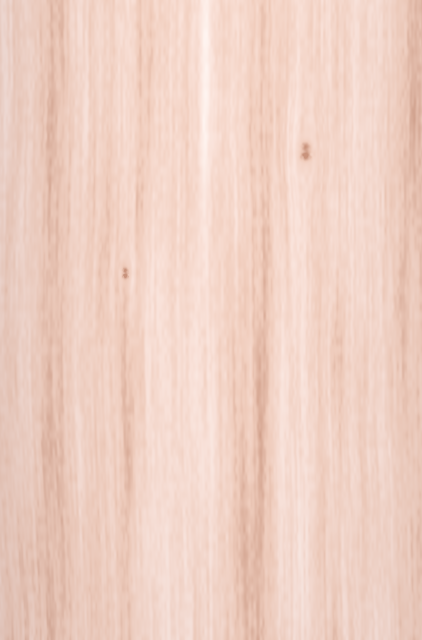
This texture is drawn by a Shadertoy shader. Its source:

```glsl
float hash(vec2 cell) {
    vec3 q = fract(vec3(cell.xyx) * vec3(0.1031, 0.1030, 0.0973));
    q += dot(q, q.yzx + 33.33);
    return fract((q.x + q.y) * q.z);
}

// Value noise, centred on zero
float noise(vec2 p) {
    vec2 cell = floor(p);
    vec2 f = fract(p);
    f = f * f * (3.0 - 2.0 * f);
    float low = mix(hash(cell), hash(cell + vec2(1, 0)), f.x);
    float high = mix(hash(cell + vec2(0, 1)), hash(cell + vec2(1, 1)), f.x);
    return mix(low, high, f.y) - 0.5;
}

float bump(float x, float centre, float width) {
    float d = (x - centre) / width;
    return exp(-d * d);
}

// Pushes the fibres apart around a knot
vec2 bendAround(vec2 p, vec2 knot, float size) {
    vec2 d = p - knot;
    float pull = exp(-dot(d, d / vec2(9.0, 60.0)) / (size * size));
    return vec2(p.x - 0.65 * d.x * pull, p.y);
}

// Two small dark cores, one above the other, inside a faint halo
float knotShade(vec2 p, vec2 knot, float size) {
    vec2 d = (p - knot) / size;
    d.x += 0.5 * noise(d * 1.5);
    float upper = exp(-dot(d - vec2(0.0, 1.2), d - vec2(0.0, 1.2)));
    float lower = exp(-dot(d + vec2(0.0, 1.1), d + vec2(0.0, 1.1)));
    float halo = exp(-dot(d, d / vec2(3.0, 14.0)));
    return 0.75 * upper + 0.95 * lower + 0.3 * halo;
}

// Broad light and dark bands running along the board
float bands(float x, float y) {
    float top = smoothstep(0.4, 0.8, y);
    float bottom = 1.0 - smoothstep(0.25, 0.65, y);
    float tone = 0.0;
    tone -= 0.28 * bump(x, 0.09, 0.026) * (0.6 + 0.4 * top);
    tone += 0.16 * bump(x, 0.155, 0.028);
    tone -= 0.32 * bump(x, 0.203, 0.010) * (1.0 - smoothstep(0.45, 0.6, y));
    tone -= 0.25 * bump(x, 0.222, 0.012) * top;
    tone += 0.12 * bump(x, 0.265, 0.030);
    tone += 0.60 * bump(x, 0.320, 0.009) * top;
    tone += 0.28 * bump(x, 0.322, 0.018) * bottom;
    tone -= 0.20 * bump(x, 0.370, 0.025) * bottom;
    tone -= 0.38 * bump(x, 0.405, 0.016) * (0.6 + 0.4 * bottom);
    tone += 0.18 * bump(x, 0.470, 0.035);
    tone -= 0.28 * bump(x, 0.527, 0.010) * bump(y, 0.47, 0.10);
    tone += 0.25 * bump(x, 0.565, 0.035) * (0.4 + 0.6 * top);
    tone -= 0.25 * bump(x, 0.660, 0.020);
    return tone;
}

// Stretched noise layers, from wide streaks down to pores
float fibres(vec2 p) {
    float tone = 0.0;
    vec2 stretch = vec2(24.0, 1.1);
    float amount = 0.26;
    for (int i = 0; i < 4; i++) {
        tone += amount * noise(p * stretch + float(i) * 17.3);
        stretch *= vec2(2.15, 1.9);
        amount *= 1.06;
    }
    return tone + 0.22 * noise(p * vec2(270.0, 75.0));
}

vec3 woodColour(float tone) {
    const vec3 DARK = vec3(0.79, 0.58, 0.49);
    const vec3 MID = vec3(0.945, 0.805, 0.740);
    const vec3 LIGHT = vec3(0.980, 0.885, 0.850);
    const vec3 WHITE = vec3(1.0, 0.965, 0.95);
    vec3 colour = mix(DARK, MID, clamp(tone * 1.4 + 0.3, 0.0, 1.0));
    colour = mix(colour, LIGHT, clamp(tone * 2.0 - 1.0, 0.0, 1.0));
    return mix(colour, WHITE, clamp((tone - 1.0) * 1.5, 0.0, 1.0));
}

void mainImage(out vec4 fragColor, in vec2 fragCoord) {
    const vec2 LARGE_KNOT = vec2(0.478, 0.763);
    const vec2 SMALL_KNOT = vec2(0.196, 0.573);
    vec2 uv = fragCoord / iResolution.xy;
    vec2 p = fragCoord / iResolution.y;

    // Slow sway of the grain
    vec2 grain = bendAround(p, LARGE_KNOT, 0.008);
    grain = bendAround(grain, SMALL_KNOT, 0.004);
    grain.x += 0.022 * noise(p * vec2(5.0, 2.2)) + 0.003 * noise(p * vec2(14.0, 9.0));

    float tone = 0.68 + bands(grain.x, p.y) + fibres(grain);

    // Coarser dark growth lines in the lower centre
    float growth = bump(p.x, 0.375, 0.05) * (1.0 - smoothstep(0.2, 0.65, p.y));
    tone += 0.45 * growth * noise(grain * vec2(130.0, 3.0));

    tone -= knotShade(p, LARGE_KNOT, 0.0065);
    tone -= knotShade(p, SMALL_KNOT, 0.0038);

    // Cool shading toward the borders
    float side = pow(abs(2.0 * uv.x - 1.0), 2.5) * (uv.x < 0.5 ? 1.0 : 0.5);
    float shade = side + 0.45 * pow(1.0 - uv.y, 3.0);
    vec3 colour = woodColour(tone) * (1.0 - shade * vec3(0.060, 0.065, 0.060));

    fragColor = vec4(clamp(colour, 0.0, 1.0), 1.0);
}
```
